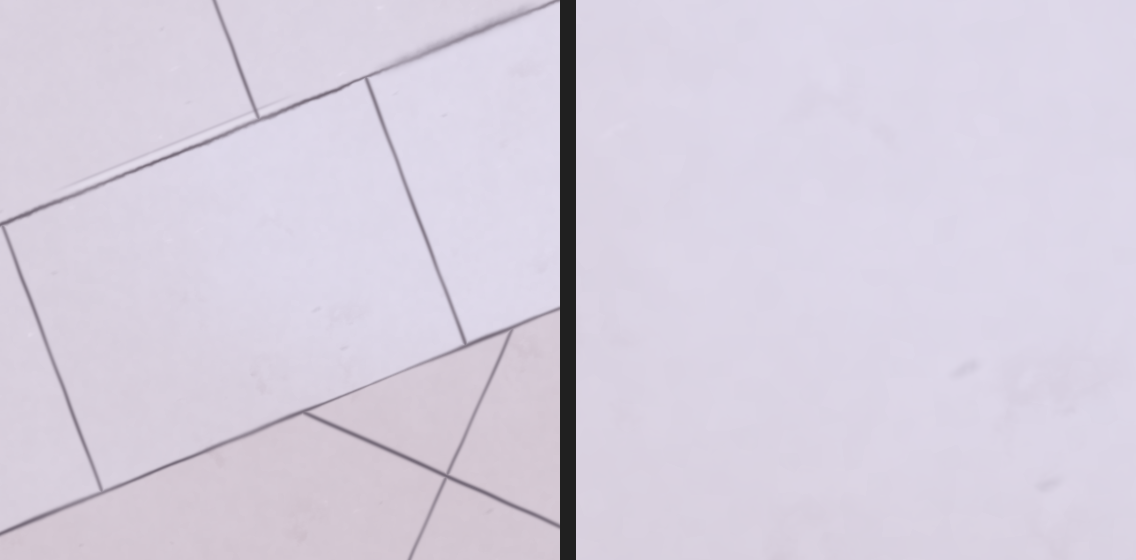
Left, the full canvas; right, a detail of the centre.
This texture is drawn by a three.js fragment shader. Its source:

```glsl
// Pale stone paving: large slabs laid in slanted staggered rows, with a
// diagonal square grid below them. Joints are distances to repeated lines;
// stains and chips come from cellular noise, clouding from layered sines.
varying vec2 vUv;

float hash(vec2 p) {
  return fract(sin(dot(p, vec2(127.1, 311.7))) * 4375.85);
}

// Cellular noise: x = distance to nearest point, y = random value of its cell
vec2 cells(vec2 p) {
  vec2 best = vec2(9.0, 0.0);
  for (int j = -1; j <= 1; j++) {
    for (int i = -1; i <= 1; i++) {
      vec2 id = floor(p) + vec2(float(i), float(j));
      vec2 site = id + 0.15 + 0.7 * vec2(hash(id), hash(id + 37.0));
      float d = length(p - site);
      if (d < best.x) best = vec2(d, hash(id + 71.0));
    }
  }
  return best;
}

// Layered, warped sines, roughly -1 to 1
float clouds(vec2 p) {
  float sum = 0.0, amp = 0.5;
  for (int i = 0; i < 6; i++) {
    p = mat2(0.8, 0.6, -0.6, 0.8) * p * 1.75 + 2.3;
    sum += amp * sin(p.x + 1.6 * sin(p.y)) * cos(p.y * 0.8 + sin(p.x * 0.7));
    amp *= 0.62;
  }
  return sum;
}

// Soft line: dark core that fades into blurred shoulders
float groove(float d, float width) {
  return exp(-d * d / (width * width));
}

// Smooth window that is 1 between a and b
float span(float x, float a, float b) {
  return smoothstep(a - 0.04, a + 0.04, x) * (1.0 - smoothstep(b - 0.04, b + 0.04, x));
}

// Signed distance to the nearest of the lines spaced by period
float repeatLine(float x, float period) {
  return (fract(x / period + 0.5) - 0.5) * period;
}

void main() {
  vec2 p = vUv;
  float cloud = clouds(p * 3.5);
  float fine = clouds(p * 26.0 + 5.0);
  vec2 grit = cells(p * 75.0);

  // Slanted rows: 1 = top, 0 = middle, -1 = diagonal grid
  float rowPos = (p.y - 0.047 - 0.403 * p.x) / 0.5515;
  float row = floor(rowPos);
  float upper = step(0.5, rowPos);
  float rowDist = repeatLine(rowPos, 1.0) * 0.5115;
  float lower = 1.0 - step(0.0, rowPos);

  // Staggered cross joints and the turned grid
  float along = dot(p, vec2(0.936, 0.351)) - 0.2135 - 0.4955 * row;
  vec2 fromCrossing = p - vec2(0.798, 0.150);
  vec2 grid = vec2(dot(fromCrossing, vec2(0.913, -0.407)), dot(fromCrossing, vec2(0.407, 0.913)));
  vec2 tile = mix(vec2(floor(along / 0.7), row), floor(grid / 0.7) + 9.0, lower);

  // Slab colour: cool light in the middle and right, warm at the bottom
  vec3 mid = vec3(0.850, 0.819, 0.871);
  vec3 cool = vec3(0.870, 0.849, 0.914);
  vec3 warm = vec3(0.826, 0.778, 0.820);
  float glow = 1.0 - smoothstep(0.18, 0.58, length((p - vec2(0.76, 0.72)) * vec2(0.75, 1.0)));
  glow *= 1.0 - 0.6 * step(1.0, rowPos);
  vec3 color = mix(mid, cool, clamp(glow * 1.2 + 0.2 * cloud, 0.0, 1.0));
  float warmth = 0.72 * lower + 0.2 * (1.0 - smoothstep(0.1, 0.5, p.y)) + 0.2 * cloud;
  color = mix(color, warm, clamp(warmth, 0.0, 1.0));
  color += 0.006 * (hash(tile) - 0.5) + 0.005 * fine;
  color += 0.007 * (grit.y - 0.5);

  // Faint brown stains and small streaked chips
  vec2 stain = cells(p * 7.0 + 0.4 * vec2(cloud, fine));
  float stained = step(0.72, stain.y) * (1.0 - smoothstep(0.05, 0.38, stain.x));
  color -= vec3(0.026, 0.031, 0.032) * stained * smoothstep(-0.2, 0.8, fine + 0.3 * lower);
  vec2 chip = cells(vec2(along * 13.0, rowPos * 17.0) + 0.12 * fine);
  float chipped = step(0.86, chip.y) * (1.0 - smoothstep(0.0, 0.2, chip.x));
  color += chipped * mix(-0.05, 0.03, step(0.94, chip.y)) * smoothstep(0.0, 0.6, fine);

  // Raised pale lip and crumbled mortar on the upper row joint
  float lip = upper * span(p.x, 0.12, 0.50);
  color = mix(color, vec3(0.70, 0.67, 0.73), 0.45 * lip * groove(rowDist - 0.019, 0.003));
  color = mix(color, vec3(0.895, 0.875, 0.925), 0.75 * lip * groove(rowDist - 0.011, 0.005));
  float crumble = upper * span(p.x, 0.69, 0.95);
  float mortar = groove(rowDist - 0.003 + 0.003 * fine, 0.010);
  color = mix(color, vec3(0.69, 0.66, 0.72) + 0.05 * fine, 0.8 * crumble * mortar);

  // Row joints: worn on the upper one, faint on part of the lower one
  float wobble = 0.0005 * sin(p.x * 43.0 + 2.0 * sin(p.y * 31.0));
  float faint = (1.0 - upper) * span(p.x, 0.57, 0.83);
  float rowWidth = 0.0040 + 0.0008 * sin(p.x * 17.0) + 0.0006 * fine - 0.0010 * faint;
  float ragged = upper * (0.0015 * (grit.x - 0.45) + 0.001 * fine);
  float rowJoint = groove(rowDist + wobble + ragged, rowWidth);
  rowJoint *= 0.82 - 0.4 * crumble - 0.22 * faint + 0.14 * sin(p.x * 23.0 + 1.0) + 0.1 * fine;

  // Cross joints and diagonal joints, each kept to its own row
  float wear = 0.92 + 0.1 * sin(p.y * 29.0 + 4.0 * p.x) + 0.12 * fine;
  float cross = 0.80 * groove(repeatLine(along, 0.7) + wobble, 0.0039);
  float steep = 0.68 * groove(repeatLine(grid.x, 0.7) + wobble, 0.0037);
  float shallow = 0.98 * groove(repeatLine(grid.y, 0.7) + wobble, 0.0042);
  float joint = max(rowJoint, wear * mix(cross, max(steep, shallow), lower));
  vec3 jointColor = vec3(0.450, 0.410, 0.465) + 0.03 * fine;
  color = mix(color, jointColor, clamp(joint, 0.0, 1.0));

  gl_FragColor = vec4(color, 1.0);
}
```
